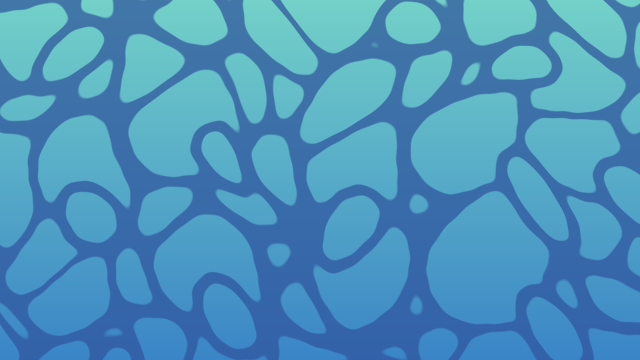
This background is drawn by a Shadertoy shader. Its source:

```glsl
// Rounded organic cells, teal fading to blue, parted by a thick dark blue web with looping rings.

const float CELL_PITCH   = 0.19;   // seed spacing, in canvas heights
const float SEED_JITTER  = 0.85;
const float SIZE_SPREAD  = 1.25;   // extra power given to the largest cells
const float WEB_HALF     = 0.062;  // half web thickness, in seed spacings
const float CORNER_SHARP = 10.0;   // lower values round the cells more
const float RING_PITCH   = 2.2;    // in seed spacings
const float RING_SHARE   = 0.65;
const float RING_STROKE  = 0.16;
const float RING_BLEND   = 0.16;
const vec2  PATTERN_SHIFT = vec2(13.3, 7.6);

const vec3 CELL_TOP    = vec3(0.450, 0.820, 0.785);
const vec3 CELL_BOTTOM = vec3(0.228, 0.520, 0.780);
const vec3 WEB_TOP     = vec3(0.258, 0.465, 0.660);
const vec3 WEB_BOTTOM  = vec3(0.198, 0.382, 0.662);

vec3 hash3(vec2 p) {
    vec3 q = fract(p.xyx * vec3(0.1031, 0.1030, 0.0973));
    q += dot(q, q.yxz + 33.33);
    return fract((q.xxy + q.yzz) * q.zyx);
}

float smoothMin(float a, float b, float k) {
    float h = max(k - abs(a - b), 0.0) / k;
    return min(a, b) - 0.25 * h * h * k;
}

// Layered sines bend the straight cell walls
vec2 warp(vec2 p) {
    p += 0.22 * sin(1.35 * p.yx + vec2(0.4, 2.1));
    p += 0.10 * sin(2.90 * p.yx + vec2(1.7, 0.3));
    return p + 0.006 * sin(19.0 * p.yx + 3.0 * p);
}

// Seed position in xy, power weight in z
vec3 seedAt(vec2 id) {
    vec3 h = hash3(id);
    return vec3(id + 0.5 + SEED_JITTER * (h.xy - 0.5), SIZE_SPREAD * h.z * h.z * h.z);
}

// Rounded distance to the walls of a weighted cellular pattern
float wallDistance(vec2 p) {
    vec2 base = floor(p);
    vec2 ownerId = base;
    vec3 owner = vec3(0.0);
    float best = 1e5;
    for (int y = -3; y <= 3; y++)
    for (int x = -3; x <= 3; x++) {
        vec2 id = base + vec2(x, y);
        vec3 s = seedAt(id);
        vec2 d = p - s.xy;
        float power = dot(d, d) - s.z;
        if (power < best) { best = power; owner = s; ownerId = id; }
    }
    float sum = 1e-9;
    for (int y = -3; y <= 3; y++)
    for (int x = -3; x <= 3; x++) {
        vec2 id = base + vec2(x, y);
        if (id == ownerId) continue;
        vec3 s = seedAt(id);
        vec2 gap = s.xy - owner.xy;
        float span = max(length(gap), 0.01);
        float wall = dot(0.5 * (s.xy + owner.xy) - p, gap) / span
                   + 0.5 * (owner.z - s.z) / span;
        sum += exp(-CORNER_SHARP * max(wall, 0.0));
    }
    return -log(sum) / CORNER_SHARP;
}

float ellipseDistance(vec2 p, vec2 radii) {
    float k = length(p / radii);
    float slope = length(p / (radii * radii));
    return k * (k - 1.0) / max(slope, 0.001);
}

// Scattered ellipses cut the field, each wrapped in a web stroke
float addRings(vec2 p, float field) {
    vec2 base = floor(p / RING_PITCH);
    for (int y = -1; y <= 1; y++)
    for (int x = -1; x <= 1; x++) {
        vec2 id = base + vec2(x, y);
        vec3 place = hash3(id + 71.0);
        vec3 shape = hash3(id + 137.0);
        if (place.z > RING_SHARE) continue;
        vec2 q = p - (id + 0.5 + 0.45 * (place.xy - 0.5)) * RING_PITCH;
        float angle = 3.1416 * shape.x;
        float c = cos(angle), s = sin(angle);
        q = vec2(c * q.x + s * q.y, c * q.y - s * q.x);
        vec2 radii = vec2(mix(0.34, 0.56, shape.y), mix(0.20, 0.36, shape.z));
        float e = ellipseDistance(q, radii);
        field = max(smoothMin(field, e - RING_STROKE, RING_BLEND), -e);
    }
    return field;
}

void mainImage(out vec4 fragColor, in vec2 fragCoord) {
    vec2 uv = fragCoord / iResolution.y;
    vec2 p = warp(uv / CELL_PITCH + PATTERN_SHIFT);

    // Positive inside cells, negative in the web
    float webHalf = WEB_HALF * (1.0 + 0.3 * sin(1.1 * p.x + 2.0 * sin(0.9 * p.y)));
    float field = addRings(p, wallDistance(p) - webHalf);

    float edge = 0.9 / (iResolution.y * CELL_PITCH);
    float inside = smoothstep(-edge, edge, field);
    vec3 web = mix(WEB_BOTTOM, WEB_TOP, uv.y);
    vec3 cell = mix(CELL_BOTTOM, CELL_TOP, uv.y);
    fragColor = vec4(mix(web, cell, inside), 1.0);
}
```
